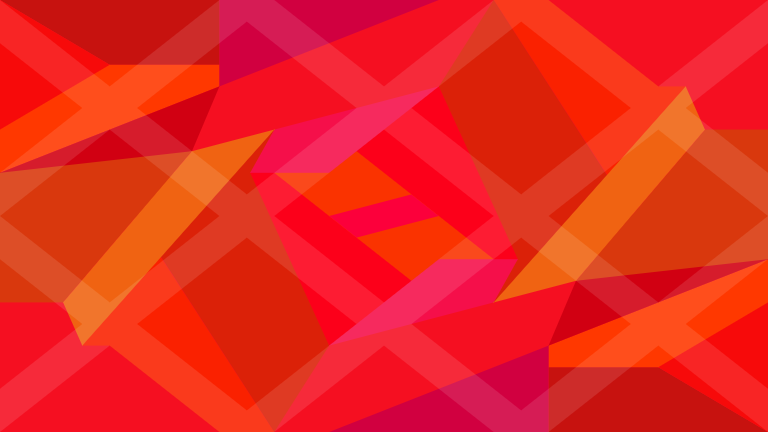
Give the GLSL for this background, as a Shadertoy shader.

```glsl
// Red and orange angular facets with half-turn symmetry under a translucent diagonal lattice.

// Size of one lattice cell, in canvas heights
const vec2 CELL = vec2(8.0 / 63.0, 0.05);

// Signed distance to the line a-b, negative on its right side
float edge(vec2 p, vec2 a, vec2 b) {
    vec2 along = (b - a) * CELL;
    vec2 offset = (p - a) * CELL;
    return (along.x * offset.y - along.y * offset.x) / length(along);
}

// Convex quad with clockwise corners
float quad(vec2 p, vec2 a, vec2 b, vec2 c, vec2 d) {
    return max(max(edge(p, a, b), edge(p, b, c)), max(edge(p, c, d), edge(p, d, a)));
}

float coverage(float dist) {
    return clamp(0.5 - dist * iResolution.y, 0.0, 1.0);
}

// Paints a quad together with its half-turn twin
void facet(inout vec3 color, vec2 p, vec2 a, vec2 b, vec2 c, vec2 d, vec3 fill) {
    float dist = min(quad(p, a, b, c, d), quad(-p, a, b, c, d));
    color = mix(color, fill, coverage(dist));
}

// Repeating diagonal stripe, one unit wide in every five
float stripe(float t) {
    return (abs(mod(t, 5.0) - 2.5) - 0.5) / length(vec2(1.0, 0.5) / CELL);
}

void mainImage(out vec4 fragColor, in vec2 fragCoord) {
    vec2 p = (fragCoord - 0.5 * iResolution.xy) / iResolution.y / CELL;
    vec3 red = vec3(0.96, 0.06, 0.13);
    vec3 color = red;

    // Outer corners
    facet(color, p, vec2(-7, 10), vec2(-3, 10), vec2(-3, 7), vec2(-5, 7), vec3(0.78, 0.07, 0.06));
    facet(color, p, vec2(-7, 7), vec2(-3, 7), vec2(-3, 6), vec2(-7, 2), vec3(1.0, 0.22, 0.0));
    facet(color, p, vec2(-7, 10), vec2(-5, 7), vec2(-7, 4), vec2(-8, 7), vec3(0.97, 0.04, 0.04));
    facet(color, p, vec2(-7, 2), vec2(-3, 6), vec2(-3.5, 3), vec2(-7, 1), vec3(0.82, 0.0, 0.07));
    facet(color, p, vec2(-3, 10), vec2(1, 10), vec2(-3, 6), vec2(-3, 8), vec3(0.82, 0.0, 0.25));

    // Bright and dark wedges beside the centre
    facet(color, p, vec2(-4.3, -1), vec2(-2, -10), vec2(-3, -10), vec2(-5.5, -6), vec3(0.98, 0.13, 0.0));
    facet(color, p, vec2(-5.5, -6), vec2(-5, -6), vec2(-3, -10), vec2(-6, -10), red);
    facet(color, p, vec2(-2, 4), vec2(-1, -6), vec2(-2, -10), vec2(-4.8, 1), vec3(0.86, 0.13, 0.03));

    // Centre
    facet(color, p, vec2(-2.44, 2), vec2(1, 6), vec2(2.44, -2), vec2(-1, -6), vec3(0.99, 0.0, 0.1));
    facet(color, p, vec2(-2, 2), vec2(-0.5, 3), vec2(2, -2), vec2(0.5, -3), vec3(0.98, 0.2, 0.0));
    facet(color, p, vec2(-1, 0), vec2(0.5, 1), vec2(1, 0), vec2(-0.5, -1), vec3(0.99, 0.0, 0.23));
    facet(color, p, vec2(-2, 4), vec2(1, 6), vec2(-1, 2), vec2(-2.44, 2), vec3(0.96, 0.06, 0.29));

    // Side panels and slanted orange bars
    facet(color, p, vec2(-7, 2), vec2(-3.5, 3), vec2(-5.85, -4), vec2(-7, -4), vec3(0.85, 0.22, 0.05));
    facet(color, p, vec2(-3.5, 3), vec2(-2, 4), vec2(-5.5, -6), vec2(-5.85, -4), vec3(0.94, 0.39, 0.07));

    // Translucent lattice
    float lattice = min(stripe(p.x + 0.5 * p.y), stripe(p.x - 0.5 * p.y));
    color = mix(color, vec3(1.0), 0.11 * coverage(lattice));

    fragColor = vec4(color, 1.0);
}
```
